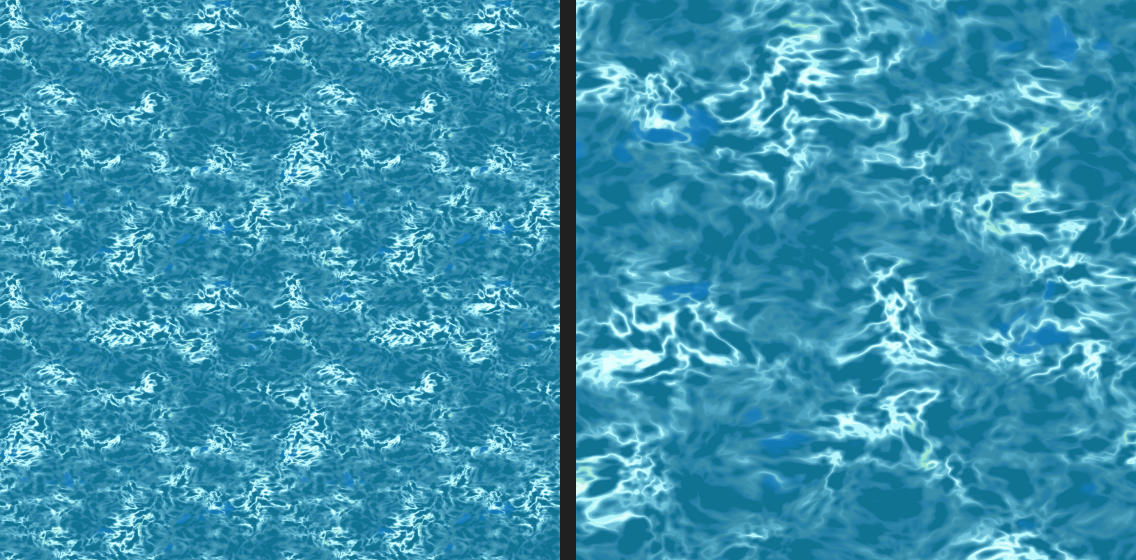
Left, the full canvas; right, a detail of the centre.
Reproduce this texture procedurally as a WebGL 1 fragment shader.

```glsl
precision highp float;
// Choppy sea water with broken foam, as one wrapping tile repeated 2 x 2.
// Periodic gradient noise is summed to one tone: broad patches plus fine ridges
// that grow where the sea is rough. The tone then picks steps of a blue palette.

uniform vec2 u_resolution;

const float REPEATS = 2.0;
const vec3 DEEP = vec3(0.06, 0.45, 0.57);
const vec3 AZURE = vec3(0.15, 0.51, 0.66);
const vec3 STEEL = vec3(0.22, 0.56, 0.67);
const vec3 LIGHT = vec3(0.29, 0.64, 0.76);
const vec3 GLOW = vec3(0.43, 0.76, 0.85);
const vec3 FOAM = vec3(0.70, 0.96, 0.98);
const vec3 COBALT = vec3(0.08, 0.50, 0.80);
const vec3 SEAGREEN = vec3(0.60, 0.90, 0.82);

// Unit gradient for a lattice cell, wrapped to the period
vec2 gradient(vec2 cell, vec2 period, float seed) {
  vec2 id = floor(mod(cell + 0.5, period)) + seed * 37.0;
  vec3 h = fract(id.xyx * vec3(0.1031, 0.1030, 0.0973));
  h += dot(h, h.yzx + 33.33);
  float angle = 6.2832 * fract((h.x + h.y) * h.z);
  return vec2(cos(angle), sin(angle));
}

// Periodic gradient noise, roughly -0.7 to 0.7
float noise(vec2 p, vec2 period, float seed) {
  vec2 cell = floor(p);
  vec2 f = p - cell;
  vec2 s = f * f * f * (f * (f * 6.0 - 15.0) + 10.0);
  vec2 e = vec2(1.0, 0.0);
  float a = dot(gradient(cell, period, seed), f);
  float b = dot(gradient(cell + e.xy, period, seed), f - e.xy);
  float c = dot(gradient(cell + e.yx, period, seed), f - e.yx);
  float d = dot(gradient(cell + e.xx, period, seed), f - e.xx);
  return mix(mix(a, b, s.x), mix(c, d, s.x), s.y);
}

// Three octaves; periods double, so the sum still wraps
float fbm(vec2 tile, vec2 period, float seed) {
  float sum = 0.0;
  float amplitude = 1.0;
  for (int i = 0; i < 3; i++) {
    sum += amplitude * noise(tile * period, period, seed + float(i));
    period *= 2.0;
    amplitude *= 0.5;
  }
  return sum;
}

// Soft palette step above a tone level
float above(float tone, float level) {
  return smoothstep(level - 0.2, level + 0.2, tone);
}

vec3 water(vec2 tile) {
  // Gentle domain warp, stronger along the horizontal
  vec2 period = vec2(9.0, 13.0);
  vec2 warp = vec2(noise(tile * period, period, 1.0), noise(tile * period, period, 5.0));
  vec2 q = tile + warp * vec2(0.04, 0.02);

  // Fields from broad to fine
  float swell = fbm(q, vec2(3.0, 5.0), 9.0);
  float hue = fbm(q, vec2(7.0, 9.0), 13.0);
  float rough = fbm(q, vec2(5.0, 8.0), 17.0);
  float chop = fbm(q, vec2(13.0, 30.0), 21.0);
  float ripple = fbm(q, vec2(24.0, 33.0), 25.0);
  float speckle = noise(q * vec2(44.0, 61.0), vec2(44.0, 61.0), 29.0);
  float foamy = smoothstep(-0.25, 0.5, rough + 0.3 * swell + 0.25 * chop);

  // Tone: thin ridges along the zero lines of the ripples
  float ridge = 5.5 * (0.22 - abs(ripple));
  float tone = 0.9 * rough + 0.7 * swell + 0.9 * chop + 0.8 * speckle;
  tone += ridge * mix(0.35, 1.5, foamy) + 0.05;

  // Palette steps from deep water to foam
  vec3 froth = mix(FOAM, SEAGREEN, smoothstep(0.25, 0.5, -hue));
  vec3 color = mix(DEEP, AZURE, above(tone, -0.4));
  color = mix(color, STEEL, above(tone, 0.0));
  color = mix(color, LIGHT, above(tone, 0.42));
  color = mix(color, GLOW, above(tone, 0.88));
  color = mix(color, froth, above(tone, 1.42));
  color = mix(color, vec3(0.93, 1.0, 0.99), 0.8 * above(tone, 2.1));

  // Rare cobalt flecks below the foam
  float cobalt = smoothstep(0.45, 0.65, hue + 0.3 * ripple);
  return mix(color, COBALT, 0.6 * cobalt * (1.0 - above(tone, 0.7)));
}

void main() {
  // Four samples per pixel smooth the fine edges
  vec3 sum = vec3(0.0);
  for (int i = 0; i < 4; i++) {
    float k = float(i);
    vec2 offset = vec2(mod(k, 2.0), floor(k / 2.0)) * 0.5 - 0.25;
    sum += water(REPEATS * (gl_FragCoord.xy + offset) / u_resolution);
  }
  gl_FragColor = vec4(sum / 4.0, 1.0);
}
```
